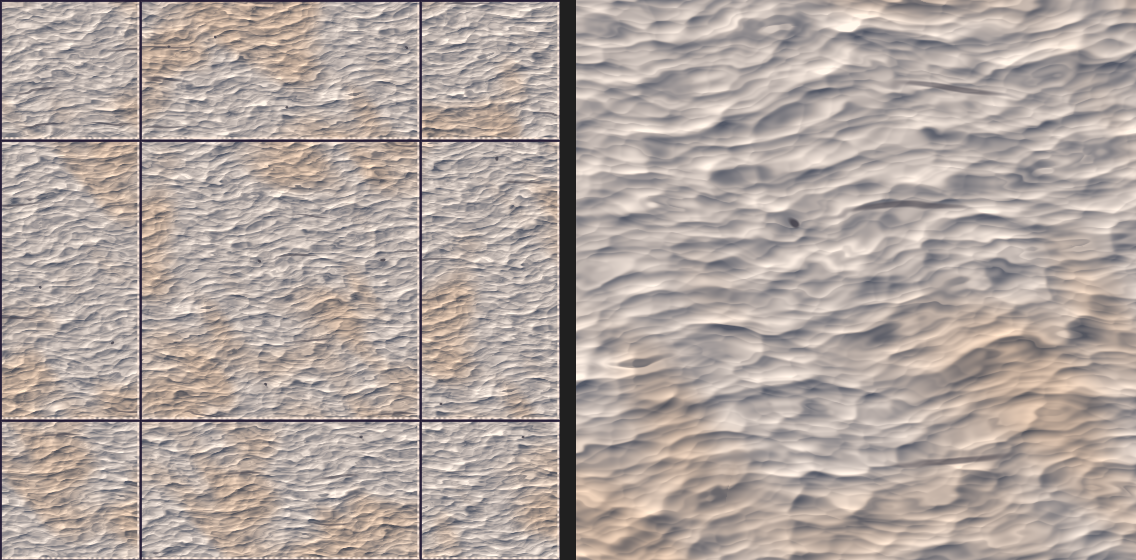
Left: the whole. Right: its middle third, enlarged.
Write a Shadertoy shader that draws this texture.

```glsl
// Rough cleft-stone paving: a 3 by 3 grid of slabs (1:2:1) with thin dark joints and pale chipped rims.

const float TAU = 6.2831853;

// Layout, as fractions of the canvas
const float FIRST_JOINT = 0.25;
const float SECOND_JOINT = 0.75;
const float JOINT_CENTER = 0.0012;
const float JOINT_HALF = 0.0021;
const float RIM_CENTER = -0.0029;
const float RIM_HALF = 0.0019;
const float RIM_CHIPS = 82.0;

// Stone relief
const int OCTAVES = 4;
const vec2 BASE_CELLS = vec2(15.0, 34.0);
const float CELL_SOFTNESS = 8.0;
const float RELIEF_GAIN = 1.3;
const vec2 LIGHT_DIR = vec2(0.45, -0.89);

// Colours
const vec3 SHADOW = vec3(0.42, 0.42, 0.45);
const vec3 STONE = vec3(0.72, 0.67, 0.64);
const vec3 CREST = vec3(0.98, 0.91, 0.85);
const vec3 WARM_TINT = vec3(1.01, 0.955, 0.90);
const vec3 COOL_TINT = vec3(0.985, 1.0, 1.02);
const vec3 CRACK = vec3(0.26, 0.25, 0.29);
const vec3 JOINT = vec3(0.13, 0.10, 0.20);
const vec3 RIM = vec3(1.0, 0.92, 0.86);

vec2 hash2(vec2 p) {
    vec3 q = fract(p.xyx * vec3(0.1031, 0.1030, 0.0973));
    q += dot(q, q.yzx + 33.33);
    return fract((q.xx + q.yz) * q.zy);
}

// Slope of a softened cellular height field that wraps every unit
vec2 cellSlope(vec2 uv, vec2 cells, float seed) {
    vec2 p = uv * cells, base = floor(p), sum = vec2(0.0);
    float total = 1e-5;
    for (int y = -1; y <= 1; y++)
    for (int x = -1; x <= 1; x++) {
        vec2 cell = base + vec2(x, y);
        vec2 away = p - cell - hash2(mod(cell, cells) + seed);
        float weight = exp(-CELL_SOFTNESS * dot(away, away));
        sum += weight * away;
        total += weight;
    }
    return sum / total;
}

// Sparse soft ellipses: long ones read as cracks, round ones as pits
float scatter(vec2 uv, vec2 cells, vec2 radius, float density, float seed) {
    vec2 cell = mod(floor(uv * cells), cells);
    vec2 center = 0.35 + 0.3 * hash2(cell + seed);
    float d = length((fract(uv * cells) - center) / (cells * radius));
    return step(hash2(cell + seed + 57.0).x, density) * (1.0 - smoothstep(0.4, 1.0, d));
}

// Broad blotches from layered sines, about -1 to 1
float blotches(vec2 p) {
    p *= TAU;
    float n = sin(p.x + 2.0 * p.y + 1.3 * sin(2.0 * p.x - p.y));
    n += 0.7 * sin(3.0 * p.y - 2.0 * p.x + 1.5 * sin(3.0 * p.x + p.y));
    n += 0.4 * sin(5.0 * p.x + 9.0 * p.y + 2.0 * sin(4.0 * p.x));
    return n / 1.8;
}

// Signed distance to the nearest joint along one axis
float jointOffset(float x) {
    float nearest = x < 0.5 * FIRST_JOINT ? 0.0
        : x < 0.5 * (FIRST_JOINT + SECOND_JOINT) ? FIRST_JOINT
        : x < 0.5 * (SECOND_JOINT + 1.0) ? SECOND_JOINT : 1.0;
    return x - nearest;
}

float band(float x, float center, float halfWidth, float aa) {
    return 1.0 - smoothstep(halfWidth - aa, halfWidth + aa, abs(x - center));
}

float chips(float along) {
    float wave = sin(TAU * RIM_CHIPS * along + 2.5 * sin(TAU * 13.0 * along));
    return 0.65 + 0.35 * wave;
}

void mainImage(out vec4 fragColor, in vec2 fragCoord) {
    vec2 uv = fragCoord / iResolution.xy;
    vec2 grid = vec2(uv.x, 1.0 - uv.y); // slabs are laid from the top left
    float aa = 0.6 / min(iResolution.x, iResolution.y);

    // Each slab is cut from a different part of the stone
    vec2 slab = step(vec2(FIRST_JOINT), grid) + step(vec2(SECOND_JOINT), grid);
    vec2 p = uv + hash2(slab + 11.0);
    p += 0.004 * sin(TAU * (p.yx * vec2(9.0, 5.0) + p * 3.0));
    p += 0.006 * cellSlope(p, vec2(24.0, 40.0), 71.0);

    // Directional light over stacked cellular relief
    float relief = 0.0;
    vec2 cells = BASE_CELLS;
    for (int i = 0; i < OCTAVES; i++) {
        float amount = 0.28 + 0.5 * sin(float(i) * 1.05);
        relief += amount * dot(cellSlope(p, cells, 19.0 * float(i)), LIGHT_DIR);
        cells = floor(cells * 1.9);
    }
    float blotch = blotches(p);
    float tone = RELIEF_GAIN * 1.25 * relief - 0.07 * blotch;
    vec3 color = mix(STONE, tone < 0.0 ? SHADOW : CREST, min(abs(tone), 1.3));
    color *= mix(COOL_TINT, WARM_TINT, smoothstep(-0.2, 0.9, blotch));

    // Wear: split lines and small pits
    float crack = scatter(p, vec2(6.0, 14.0), vec2(0.05, 0.003), 0.28, 5.0);
    float pit = scatter(p, vec2(9.0), vec2(0.004), 0.1, 23.0);
    color = mix(color, CRACK, max(0.55 * crack, 0.85 * pit));

    // Pale rim on the left and upper side of each joint, then the joint
    vec2 offset = vec2(jointOffset(grid.x), jointOffset(grid.y));
    float rim = max(band(offset.x, RIM_CENTER, RIM_HALF, aa) * chips(grid.y),
                    band(offset.y, RIM_CENTER, RIM_HALF, aa) * chips(grid.x + 0.37));
    color = mix(color, RIM, rim);
    float joint = max(band(offset.x, JOINT_CENTER, JOINT_HALF, aa),
                      band(offset.y, JOINT_CENTER, JOINT_HALF, aa));
    color = mix(color, JOINT, 0.96 * joint);

    fragColor = vec4(clamp(color, 0.0, 1.0), 1.0);
}
```
